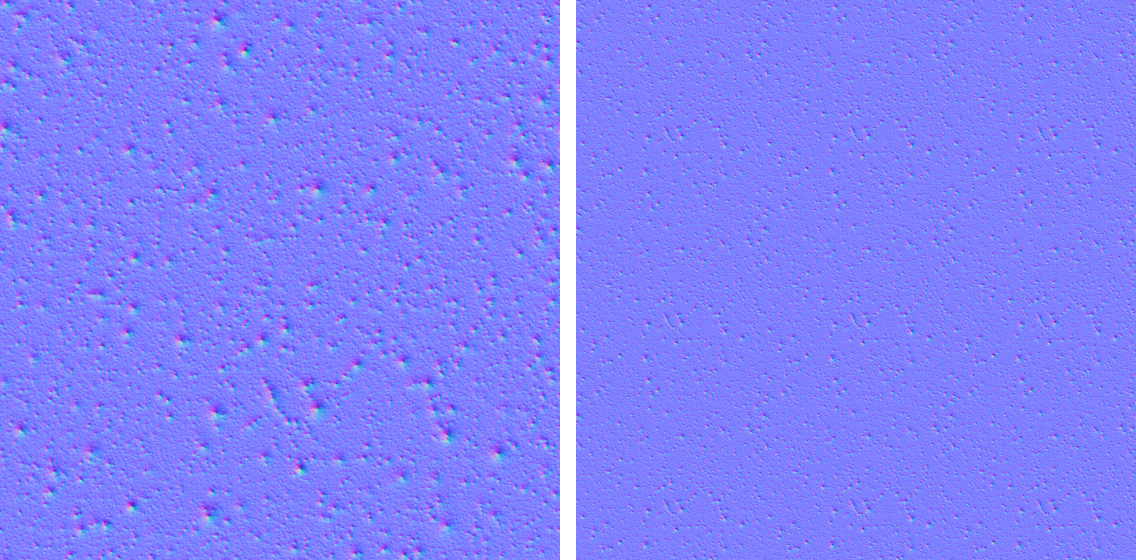
Left, the tile; right, the same tile 3 across and 3 down.
Reproduce this texture map procedurally as a three.js fragment shader.

```glsl
// Tangent-space normal map of a finely pitted surface.
// Octaves of jittered, wrapping cells each hold one conical pit; their
// analytic slopes are summed and turned into a unit normal.

#define COARSE_CELLS 12.0          // cells across in the coarsest octave
#define OCTAVES 5                  // each octave doubles the cell count
#define PIT_SLOPE 1.6              // steepest wall of the large pits
#define GRAIN_SLOPE 0.65           // steepest wall of the finest pits
#define PIT_RARITY 6.0             // higher makes deep pits rarer
#define GRAIN_RARITY 3.0
#define PIT_FALLOFF 8.0            // higher gives a narrower core
#define GRAIN_FALLOFF 1.5
#define GRAIN_FLOOR 0.25           // least relative depth of a fine pit
#define CORE_BLUR 0.0008           // softening of the pit tip, canvas units
#define TILT vec2(1.04, 0.98)      // relief strength across and up

varying vec2 vUv;

vec3 hash33(vec3 p) {
  p = fract(p * vec3(0.1031, 0.1030, 0.0973));
  p += dot(p, p.yxz + 33.33);
  return fract((p.xxy + p.yxx) * p.zyx);
}

// Summed slope of one octave; grain runs from 0 (coarse) to 1 (finest).
vec2 pitSlope(vec2 uv, float cells, float grain, float seed) {
  vec2 p = uv * cells;
  vec2 base = floor(p);
  float fine = step(0.99, grain);
  float peak = mix(PIT_SLOPE * (1.0 - 0.25 * grain), GRAIN_SLOPE, fine);
  float rarity = mix(PIT_RARITY, GRAIN_RARITY, fine);
  float falloff = mix(PIT_FALLOFF, GRAIN_FALLOFF, sqrt(grain));
  float blur = CORE_BLUR * cells;
  vec2 slope = vec2(0.0);

  for (int j = -1; j <= 1; j++) {
    for (int i = -1; i <= 1; i++) {
      vec2 cell = base + vec2(float(i), float(j));
      vec3 rnd = hash33(vec3(mod(cell, cells), seed));
      vec2 away = p - cell - mix(vec2(0.5), rnd.xy, 0.92);
      float dist = length(away);
      float depth = mix(GRAIN_FLOOR * fine, 1.0, pow(rnd.z, rarity));
      float wall = pow(max(1.0 - dist, 0.0), falloff);
      slope += away / sqrt(dist * dist + blur * blur) * wall * depth * peak;
    }
  }
  return slope;
}

void main() {
  vec2 slope = vec2(0.0);
  float cells = COARSE_CELLS;
  for (int k = 0; k < OCTAVES; k++) {
    float grain = float(k) / float(OCTAVES - 1);
    slope += pitSlope(vUv, cells, grain, 17.0 + 31.0 * float(k));
    cells *= 2.0;
  }

  // Walls face the pit centre, so the normal leans against the slope.
  vec3 normal = normalize(vec3(-slope * TILT, 1.0));
  gl_FragColor = vec4(normal * 0.5 + 0.5, 1.0);
}
```
